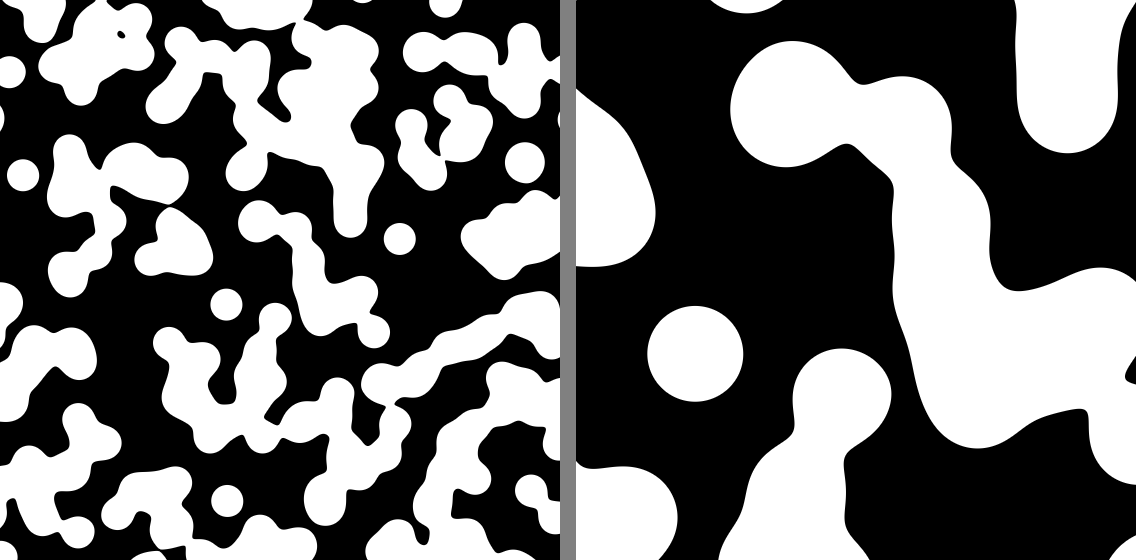
Left, the full canvas; right, a detail of the centre.
A WebGL 1 fragment shader for this texture:

```glsl
precision highp float;
// White blobs on black: equal round grains scattered at random, each adding
// a Gaussian bump to one field. Where the field passes 1 the grains fuse,
// giving lone discs, pinched necks and broad, rounded clusters.

uniform vec2 u_resolution;

vec2 hash2(vec3 p) {
  vec2 h = vec2(dot(p, vec3(127.1, 311.7, 74.7)),
                dot(p, vec3(269.5, 183.3, 246.1)));
  return fract(sin(h) * 43758.5453);
}

// Signed distance to the fused outline, positive inside the blobs.
float blobDistance(vec2 uv) {
  const float CELLS = 4.0;
  const float RADIUS = 0.0285;   // of a lone grain
  const float STEEPNESS = 1.23;  // lower values bridge wider gaps

  float field = 1e-6;
  vec2 slope = vec2(0.0);

  // Bumps fade within half a cell, so the nearest 2 x 2 cells are enough.
  vec2 corner = floor(uv * CELLS - 0.5);
  for (int j = 0; j < 2; j++) {
    for (int i = 0; i < 2; i++) {
      vec2 cell = corner + vec2(float(i), float(j));
      for (int k = 0; k < 13; k++) {
        vec2 grain = (cell + hash2(vec3(cell, float(k) + 1.0))) / CELLS;
        vec2 offset = (uv - grain) / RADIUS;
        float bump = exp(STEEPNESS * (1.0 - dot(offset, offset)));
        field += bump;
        slope -= 2.0 * STEEPNESS / RADIUS * bump * offset;
      }
    }
  }
  // The log of the field is close to linear across the outline.
  return log(field) * field / max(length(slope), 1e-4);
}

void main() {
  float side = min(u_resolution.x, u_resolution.y);
  float edge = blobDistance(gl_FragCoord.xy / side) * side;

  // Crisp edge, one pixel wide.
  float white = clamp(edge + 0.5, 0.0, 1.0);
  gl_FragColor = vec4(vec3(white), 1.0);
}
```
